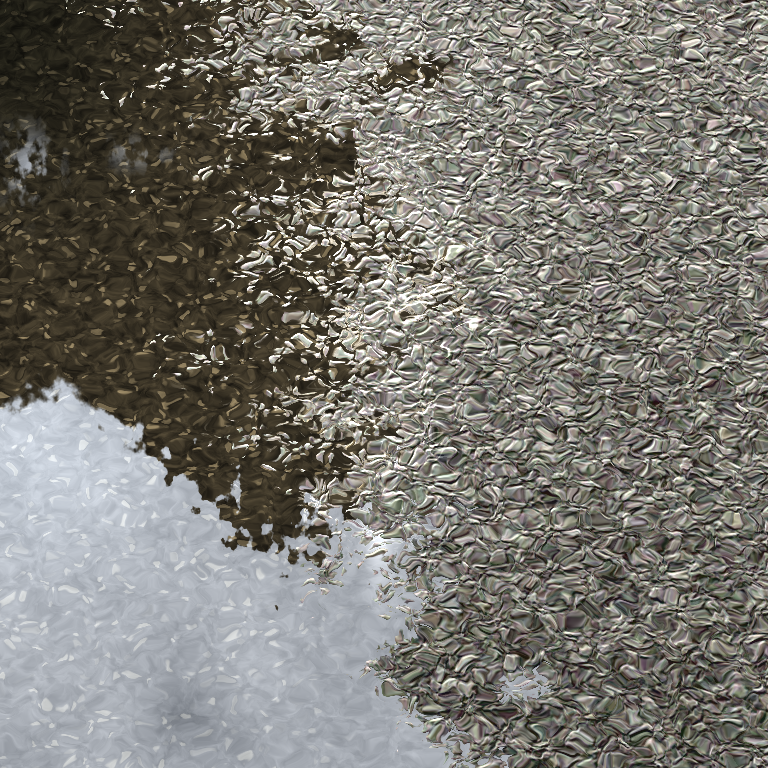
Reproduce this texture procedurally as a three.js fragment shader.

```glsl
varying vec2 vUv;

float hash(vec2 p) {
  vec3 q = fract(p.xyx * vec3(0.1031, 0.1030, 0.0973));
  q += dot(q, q.yzx + 33.33);
  return fract((q.x + q.y) * q.z);
}

float noise(vec2 p) {
  vec2 i = floor(p), f = fract(p);
  f = f * f * (3.0 - 2.0 * f);
  return mix(mix(hash(i), hash(i + vec2(1, 0)), f.x),
             mix(hash(i + vec2(0, 1)), hash(i + vec2(1, 1)), f.x), f.y);
}

float fbm(vec2 p) {
  float sum = 0.0, amp = 0.533;
  for (int i = 0; i < 4; i++) {
    sum += amp * noise(p);
    p = mat2(1.6, 1.2, -1.2, 1.6) * p + 7.3;
    amp *= 0.5;
  }
  return sum;
}

float blob(vec2 p, vec2 center, vec2 radius) {
  vec2 d = (p - center) / radius;
  return exp(-dot(d, d));
}

// Cellular stones: nearest distance, gap to the next cell, cell id
vec3 stones(vec2 p) {
  vec2 base = floor(p);
  vec3 cell = vec3(9.0, 9.0, 0.0);
  for (int y = -1; y <= 1; y++) {
    for (int x = -1; x <= 1; x++) {
      vec2 c = base + vec2(x, y);
      float id = hash(c);
      float d = length(c + 0.1 + 0.8 * vec2(id, hash(c + 51.7)) - p);
      if (d < cell.x) cell = vec3(d, cell.x, hash(c + 23.1));
      else cell.y = min(cell.y, d);
    }
  }
  return vec3(cell.x, cell.y - cell.x, cell.z);
}

// Slight perspective: finer grain toward the top
vec2 ground(vec2 p) {
  vec2 q = vec2((p.x - 0.5) * (1.0 + 0.3 * p.y), p.y + 0.25 * p.y * p.y);
  q = q * vec2(50.0, 66.0) + 80.0;
  q += 1.2 * vec2(noise(q * 0.8), noise(q * 0.8 + 19.0));
  return q + 0.45 * vec2(noise(q * 2.7 + 3.0), noise(q * 2.7 + 43.0));
}

float relief(vec2 p) {
  vec2 q = ground(p);
  vec3 s = stones(q);
  float dome = smoothstep(0.0, 0.55, s.y) * (0.4 + 0.6 * s.z);
  return 0.42 * dome + 0.72 * fbm(q * 1.5) + 0.16 * (noise(q * 4.3) - 0.5);
}

// Water level against the stone relief
float waterLevel(vec2 p) {
  float shore = 0.64 - 0.1 * smoothstep(0.0, 0.12, p.y) - 0.06 * smoothstep(0.25, 0.42, p.y)
    - 0.04 * smoothstep(0.65, 0.85, p.y) - 0.08 * smoothstep(0.8, 1.0, p.y);
  float width = mix(0.07, 0.2, smoothstep(0.22, 0.48, p.y));
  float wet = clamp((shore - p.x) / width, -1.5, 3.0);
  wet += 1.7 * (fbm(vec2(p.x, p.y - 0.35 * p.x) * vec2(12.0, 28.0)) - 0.5);
  wet += 1.8 * blob(p, vec2(0.55, 0.91), vec2(0.055, 0.027));
  wet += 0.9 * blob(p, vec2(0.45, 0.95), vec2(0.04, 0.03));
  wet += 0.9 * blob(p, vec2(0.43, 0.79), vec2(0.06, 0.025));
  wet += 0.7 * blob(p, vec2(0.57, 0.63), vec2(0.07, 0.05));
  wet += 2.3 * blob(p, vec2(0.68, 0.1), vec2(0.045, 0.03));
  wet -= 1.2 * blob(p, vec2(0.41, 0.24), vec2(0.045, 0.07));
  wet -= 0.8 * blob(p, vec2(0.54, 0.11), vec2(0.05, 0.04));
  return 0.41 + 0.4 * wet;
}

// Sky below the reflected tree line
float skyMask(vec2 p) {
  float line = 0.5 - 0.78 * max(p.x - 0.08, 0.0) - 0.3 * max(0.08 - p.x, 0.0);
  line += 1.3 * max(p.x - 0.36, 0.0);
  line += (fbm(p * vec2(55.0, 48.0)) - 0.5) * mix(0.06, 0.22, smoothstep(0.1, 0.3, p.x));
  float gaps = blob(p, vec2(0.04, 0.78), vec2(0.035, 0.045))
    + 0.6 * blob(p, vec2(0.18, 0.8), vec2(0.05, 0.02));
  gaps *= smoothstep(0.5, 0.68, fbm(p * vec2(70.0, 50.0) + 31.0));
  return clamp(smoothstep(-0.008, 0.008, line - p.y) + gaps, 0.0, 1.0);
}

vec3 waterColor(vec2 p, float sky) {
  vec2 q = ground(p) * 1.15 + 13.0;
  vec3 s = stones(q);
  float grain = fbm(q * 1.6);
  float chip = smoothstep(0.05, 0.3, s.y) * smoothstep(0.1, -0.12, s.x + 0.6 * grain - 0.62);
  float shade = smoothstep(0.55, 1.0, p.y) * smoothstep(0.3, 0.0, p.x);
  vec3 bed = mix(vec3(0.215, 0.19, 0.14), vec3(0.115, 0.11, 0.08), shade);
  bed *= 0.3 + 1.4 * grain;
  bed += vec3(0.36, 0.32, 0.24) * chip * smoothstep(0.5, 1.0, s.z) * (1.0 - 0.6 * shade);
  vec3 air = mix(vec3(0.66, 0.68, 0.71), vec3(0.77, 0.80, 0.84),
                 blob(p, vec2(0.04, 0.42), vec2(0.2, 0.17)));
  air += 0.18 * (grain - 0.5) + 0.12 * (fbm(p * 9.0) - 0.5);
  air += vec3(0.16, 0.15, 0.12) * chip * smoothstep(0.5, 0.95, s.z) * smoothstep(0.5, 0.35, p.x);
  air -= 0.12 * blob(p, vec2(0.25, 0.07), vec2(0.06, 0.05));
  return mix(bed, air, sky);
}

vec3 gravelColor(vec2 p, float height, float slope, float glare) {
  vec2 q = ground(p);
  float light = 0.50 + 1.0 * slope + 0.6 * (height - 0.55);
  light += 0.5 * (noise(q * 4.5) - 0.5) + 0.2 * (stones(q).z - 0.5);
  light += mix(-0.07, 0.13, p.y) + 0.12 * glare;
  vec3 color = mix(vec3(0.11, 0.10, 0.08), vec3(0.82, 0.81, 0.77), clamp(light, 0.0, 1.25));
  vec3 tint = vec3(noise(q * 5.0 + 5.0), noise(q * 5.0 + 37.0), noise(q * 5.0 + 71.0));
  return color + 0.10 * (tint - 0.5);
}

void main() {
  vec2 p = vUv;
  float height = relief(p);
  float slope = height - relief(p + vec2(-0.0008, 0.0026));
  float depth = waterLevel(p) - height;
  float sky = skyMask(p);
  float glare = blob(p, vec2(0.46, 0.66), vec2(0.16, 0.4)) * smoothstep(0.24, 0.36, p.y);

  vec3 color = gravelColor(p, height, slope, glare);
  color = mix(color, waterColor(p, sky), smoothstep(-0.035, 0.035, depth));

  // Bright water edges and sun glints
  float rim = smoothstep(0.1, 0.0, abs(depth - 0.04));
  float sparkle = smoothstep(0.3, 0.7, fbm(p * vec2(35.0, 55.0) + 9.0));
  color += vec3(0.75, 0.73, 0.69) * rim * sparkle * glare;
  color += 0.3 * glare * smoothstep(0.08, 0.3, slope) * smoothstep(0.1, -0.05, depth);

  // Curved wet streaks along the sunlit shore
  float ripple = fbm(vec2(p.x, p.y - 0.4 * p.x) * vec2(13.0, 26.0) + 4.0);
  float streak = smoothstep(0.022, 0.004, abs(ripple - 0.5));
  float band = blob(p, vec2(0.40 + 0.28 * p.y, 0.56), vec2(0.09, 0.17));
  color += vec3(0.8, 0.79, 0.76) * streak * band * sparkle;
  color += 0.28 * blob(p, vec2(0.495, 0.31), vec2(0.018, 0.07)) * smoothstep(-0.1, 0.1, depth);
  gl_FragColor = vec4(clamp(color, 0.0, 1.0), 1.0);
}
```
